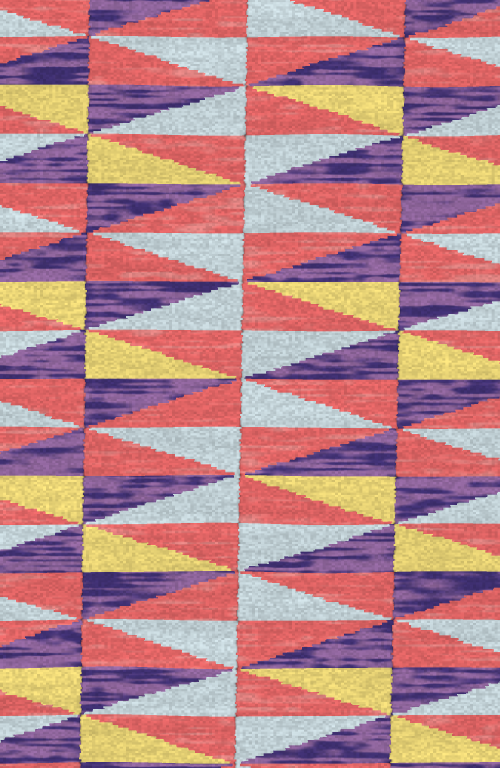
Give the GLSL for this pattern, as a Shadertoy shader.

```glsl
// Flat-woven rug: columns of stepped triangles in red, violet, pale blue and yellow.
#define RED    vec3(0.87, 0.39, 0.39)
#define PINK   vec3(0.83, 0.53, 0.52)
#define NAVY   vec3(0.25, 0.19, 0.45)
#define MAUVE  vec3(0.55, 0.39, 0.60)
#define BLUE   vec3(0.75, 0.81, 0.83)
#define YELLOW vec3(0.89, 0.81, 0.45)
#define COLUMN_WIDTH 0.2057
#define ROW_HEIGHT 0.0637
#define STEPS 18.0      // stair steps along each diagonal
#define WEFT 360.0      // weft threads per canvas height
#define GRAIN 0.17      // strength of the yarn speckle
#define SAMPLES 3       // supersampling per axis

float hash(vec2 p) {
    vec3 q = fract(p.xyx * vec3(0.1031, 0.1030, 0.0973));
    q += dot(q, q.yzx + 33.33);
    return fract((q.x + q.y) * q.z);
}

float noise(vec2 p) {
    vec2 i = floor(p), f = fract(p);
    f = f * f * (3.0 - 2.0 * f);
    return mix(mix(hash(i), hash(i + vec2(1, 0)), f.x),
               mix(hash(i + vec2(0, 1)), hash(i + vec2(1, 1)), f.x), f.y);
}

// Column and row coordinates on the slightly skewed cloth; y runs downward
vec2 clothGrid(vec2 p) {
    float column = (p.x - 0.3223 + 0.0163 * p.y) / (COLUMN_WIDTH - 0.0039 * p.y);
    float row = (p.y - 0.3034) / ROW_HEIGHT;
    row += 0.00143 * row * row + 0.07 * (noise(p * 7.0) - 0.5);
    column += 0.014 * (hash(vec2(floor(p.y * WEFT), 7.0)) - 0.5);
    return vec2(column, row);
}

// Yarn index: 0 red, 1 violet, 2 blue, 3 yellow
int yarnAt(vec2 grid) {
    // Every other column is the same strip given a half turn
    if (mod(floor(grid.x), 2.0) < 0.5) grid = vec2(0.0, 4.0) - grid;
    vec2 cell = floor(grid), f = fract(grid);
    int row = int(mod(cell.y, 4.0));
    float across = row % 2 == 0 ? f.x : 1.0 - f.x;
    float stair = floor(f.y * STEPS);
    float edge = (stair + 0.5) / STEPS
               + 0.035 * (hash(cell * 31.0 + stair + 100.0) - 0.5);
    ivec4 upper = ivec4(2, 1, 0, 1), lower = ivec4(0, 2, 3, 0);
    return across > edge ? upper[row] : lower[row];
}

vec3 rug(vec2 p) {
    vec2 grid = clothGrid(p);
    int yarn = yarnAt(grid);

    // Streaks of uneven dye follow the weft within each column
    vec2 lane = vec2(p.x, p.y) + 3.0 * floor(grid.x) + 20.0;
    float streak = 0.65 * noise(lane * vec2(16.0, 270.0))
                 + 0.35 * noise(lane * vec2(55.0, 130.0));
    float band = noise(lane * vec2(3.0, 60.0));

    vec3 color = BLUE;
    if (yarn == 0) color = mix(RED, PINK, 0.75 * smoothstep(0.5, 0.85, streak));
    if (yarn == 1) color = mix(NAVY, MAUVE, smoothstep(0.28, 0.62, streak));
    if (yarn == 3) color = YELLOW;
    color *= 1.0 + 0.10 * (streak - 0.5) + 0.06 * (band - 0.5);

    // Speckled yarn
    float speckle = hash(floor(p * vec2(250.0, WEFT)) + 50.0);
    color *= 1.0 + GRAIN * (speckle - 0.5);

    // Broken shadow where neighbouring columns interlock
    float seam = abs(fract(grid.x + 0.5) - 0.5) * COLUMN_WIDTH;
    float tooth = hash(vec2(floor(p.y * WEFT * 0.5), floor(grid.x + 0.5) + 9.0));
    color *= 1.0 - 0.22 * tooth * (1.0 - smoothstep(0.0006, 0.0022, seam));

    // Darker thread where the triangle tips meet
    vec2 tip = (grid - floor(grid + 0.5)) * vec2(COLUMN_WIDTH, ROW_HEIGHT);
    color *= 1.0 - 0.25 * exp(-dot(tip, tip) * 200000.0);
    return color;
}

void mainImage(out vec4 fragColor, in vec2 fragCoord) {
    vec3 sum = vec3(0.0);
    for (int j = 0; j < SAMPLES; j++)
        for (int i = 0; i < SAMPLES; i++) {
            vec2 offset = (vec2(i, j) + 0.5) / float(SAMPLES) - 0.5;
            vec2 p = (fragCoord + offset) / iResolution.y;
            sum += rug(vec2(p.x, 1.0 - p.y));
        }
    fragColor = vec4(sum / float(SAMPLES * SAMPLES), 1.0);
}
```
